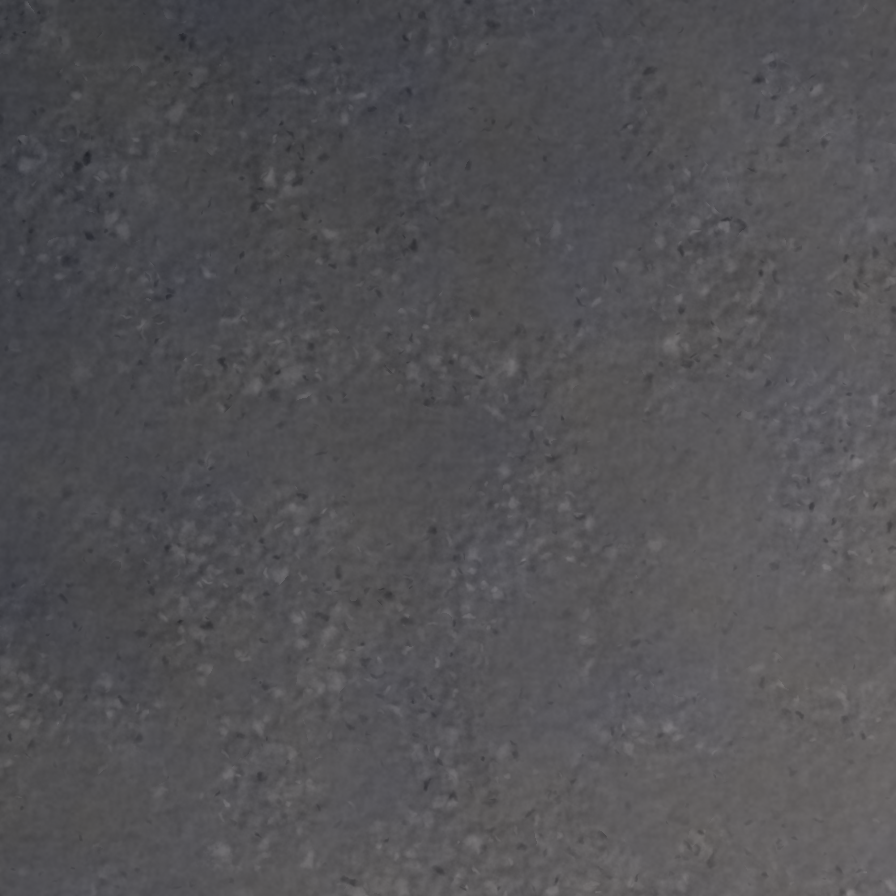
This texture is drawn by a Shadertoy shader. Its source:

```glsl
const vec3 COOL_DARK = vec3(0.230, 0.235, 0.255);
const vec3 WARM_LIGHT = vec3(0.410, 0.398, 0.402);
const vec3 CHIP_TINT = vec3(0.120, 0.117, 0.117);
const vec3 PIT_TINT = vec3(0.105, 0.103, 0.100);
const vec2 LIGHT_SLOPE = vec2(0.56, -0.44);
const float CLOUD_GAIN = 0.055;
const float MOTTLE_GAIN = 0.055;
const float RELIEF_GAIN = 0.060;
const float GRAIN_GAIN = 0.022;
const float HUE_GAIN = 0.018;
const float WARP = 0.018;

float hash(vec2 p) {
    vec3 q = fract(vec3(p.xyx) * 0.1031);
    q += dot(q, q.yzx + 33.33);
    return fract((q.x + q.y) * q.z);
}

vec2 hash2(vec2 p) {
    return vec2(hash(p), hash(p + 57.3));
}

float noise(vec2 p) {
    vec2 i = floor(p), f = fract(p);
    f = f * f * (3.0 - 2.0 * f);
    float low = mix(hash(i), hash(i + vec2(1, 0)), f.x);
    float high = mix(hash(i + vec2(0, 1)), hash(i + vec2(1, 1)), f.x);
    return mix(low, high, f.y);
}

float fbm(vec2 p) {
    float sum = 0.0, gain = 0.5;
    for (int i = 0; i < 4; i++) {
        sum += gain * noise(p);
        p = mat2(1.6, 1.2, -1.2, 1.6) * p + 17.0;
        gain *= 0.5;
    }
    return sum / 0.9375;
}

// Soft, randomly turned ellipses, one per grid cell where density allows
float flecks(vec2 uv, float cells, float density, float radius, float seed) {
    vec2 p = uv * cells, home = floor(p);
    float cover = 0.0;
    for (int y = -1; y <= 1; y++) {
        for (int x = -1; x <= 1; x++) {
            vec2 cell = home + vec2(x, y);
            vec2 key = cell + seed;
            vec2 d = p - cell - hash2(key);
            float angle = 6.2832 * hash(key + 11.7);
            float c = cos(angle), s = sin(angle);
            d = mat2(c, -s, s, c) * d;
            d.y *= mix(1.0, 1.9, hash(key + 23.1));
            float size = radius * mix(0.45, 1.0, hash(key + 31.9));
            float shape = 1.0 - smoothstep(0.2 * size, 1.3 * size, length(d));
            float strength = mix(0.35, 1.0, hash(key + 71.3));
            cover = max(cover, shape * strength * step(hash(key + 43.7), density));
        }
    }
    return cover;
}

void mainImage(out vec4 fragColor, in vec2 fragCoord) {
    vec2 uv = fragCoord / iResolution.xy;

    // Broad light falloff with cloudy stains
    float slope = clamp(dot(uv, LIGHT_SLOPE) + 0.44, 0.0, 1.0);
    vec3 color = mix(COOL_DARK, WARM_LIGHT, slope);
    color += CLOUD_GAIN * (fbm(uv * 6.0 + 3.0) - 0.5);
    float hue = fbm(uv * 9.0 + 41.0) - 0.5;
    color += HUE_GAIN * hue * vec3(1.0, 0.5, -1.4);

    // Mottled surface and shallow relief lit from the upper left
    vec2 rough = uv * 80.0;
    float mottle = fbm(rough);
    float worn = smoothstep(0.40, 0.68, fbm(uv * 10.0 + 80.0) + 0.18 * (slope - 0.5));
    color += MOTTLE_GAIN * mix(0.6, 1.3, worn) * (mottle - 0.5);
    color += RELIEF_GAIN * mix(0.5, 1.2, worn) * (mottle - fbm(rough + vec2(-0.35, 0.4)));

    // Ragged chips and pits, gathered in worn areas
    vec2 bend = vec2(fbm(uv * 60.0 + 9.0), fbm(uv * 60.0 + 63.0)) - 0.5;
    vec2 ragged = uv + WARP * bend;
    float chips = flecks(ragged, 32.0, 0.03 + 0.40 * worn, 0.42, 5.0);
    chips = max(chips, 0.8 * flecks(ragged, 60.0, 0.06 + 0.24 * worn, 0.46, 140.0));
    float patches = flecks(uv + 2.2 * WARP * bend, 11.0, 0.12, 0.30, 310.0);
    float pits = flecks(ragged, 44.0, 0.06 + 0.18 * worn, 0.36, 220.0);
    pits = max(pits, 0.8 * flecks(ragged, 70.0, 0.10, 0.42, 410.0));
    float wear = mix(0.35, 0.85, worn);
    color += CHIP_TINT * max(chips * wear, 0.75 * patches * smoothstep(0.25, 0.6, mottle));
    color -= PIT_TINT * pits * mix(0.55, 0.95, worn);

    // Fine soft grain
    color += GRAIN_GAIN * (noise(uv * 210.0) - 0.5);
    fragColor = vec4(clamp(color, 0.0, 1.0), 1.0);
}
```
